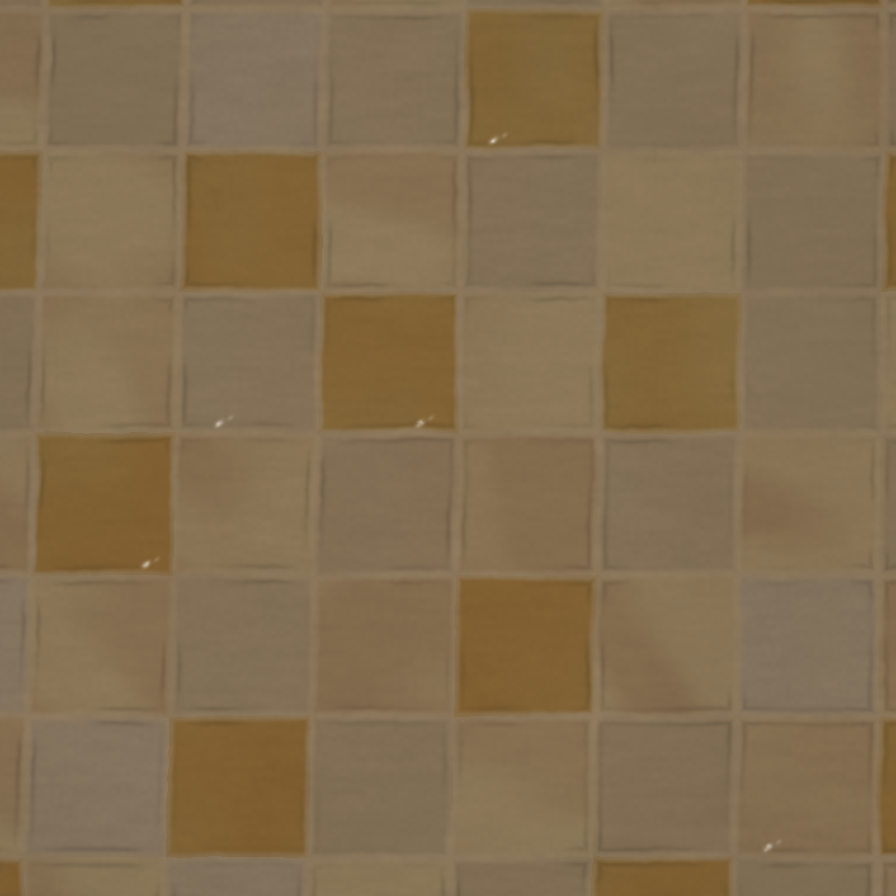
Write a Shadertoy shader that draws this texture.

```glsl
#define PITCH vec2(0.1573, 0.1578)
#define ORIGIN vec2(0.039, 0.043)
#define GROUT_HALF 0.029
#define GROUT_SOFT 0.022
#define WOBBLE 0.022
#define GRAIN 0.022
#define GLINTS 5

const vec3 GROUT    = vec3(0.545, 0.466, 0.356);
const vec3 GREY     = vec3(0.503, 0.434, 0.335);
const vec3 LAVENDER = vec3(0.515, 0.450, 0.368);
const vec3 CREAM    = vec3(0.542, 0.466, 0.345);
const vec3 TAN      = vec3(0.505, 0.412, 0.300);
const vec3 AMBER    = vec3(0.492, 0.365, 0.185);
const vec3 OLIVE    = vec3(0.503, 0.405, 0.235);

float hash(vec2 p) {
    vec3 q = fract(p.xyx * vec3(0.1031, 0.1030, 0.0973));
    q += dot(q, q.yzx + 33.33);
    return fract((q.x + q.y) * q.z);
}

float noise(vec2 p) {
    vec2 i = floor(p), f = fract(p);
    f = f * f * (3.0 - 2.0 * f);
    return mix(mix(hash(i), hash(i + vec2(1, 0)), f.x),
               mix(hash(i + vec2(0, 1)), hash(i + vec2(1, 1)), f.x), f.y);
}

bool onDiagonal(vec2 cell, float offset) {
    return mod(cell.x - 2.0 * cell.y - offset + 0.5, 5.0) < 1.0;
}

// Golden tiles follow two broken knight-move diagonals
bool isGolden(vec2 cell) {
    bool lower = onDiagonal(cell, 1.0) && cell.x + 1.5 * cell.y < 7.0;
    bool upper = onDiagonal(cell, 3.0) && cell.y > 2.5 && cell.x > -0.5;
    return lower || upper;
}

vec3 tileColor(vec2 cell, vec2 f) {
    float seed = hash(cell + 41.0);
    float tone = hash(cell + 87.0);
    float cloud = noise(f * 2.0 + seed * 60.0);

    if (isGolden(cell))
        return mix(AMBER, OLIVE, clamp(tone * 0.7 + 0.6 * (cloud - 0.3), 0.0, 1.0));

    // Pale stone at the ends of every sixth diagonal
    bool sixth = mod(cell.x + cell.y + 0.5, 6.0) < 1.0;
    if (sixth && (abs(cell.x - cell.y) > 3.5 || cell.x + cell.y < 0.5))
        return mix(LAVENDER, GREY, 0.35 * cloud);

    // Plain stone on a checkerboard that slips by one in the upper rows
    bool plain = mod(cell.x + cell.y + step(3.5, cell.y) + 0.5, 2.0) < 1.0;
    if (plain && !(sixth && cell.x < 3.5))
        return mix(GREY, TAN, 0.4 * tone * tone + 0.25 * cloud);

    // Marbled stone: soft bands, steeper or flatter from tile to tile
    float angle = mix(0.1, 1.9, seed);
    vec2 along = vec2(cos(angle), sin(angle));
    vec2 q = vec2(dot(f, along) * 2.3, dot(f, vec2(-along.y, along.x)) * 0.8);
    float band = smoothstep(0.2, 0.8, noise(q + seed * 90.0));
    float warmRow = step(abs(cell.y - 1.5), 0.6);
    return mix(TAN, CREAM, clamp(band * 0.9 + 0.25 - 0.35 * warmRow, 0.0, 1.0));
}

// Small bright chips sitting just above the grout lines
float glints(vec2 uv) {
    float light = 0.0;
    for (int i = 0; i < GLINTS; i++) {
        float k = float(i);
        vec2 c = fract(vec2(0.245, 0.535) + k * vec2(0.306, 0.26));
        c.y = ORIGIN.y + (round((c.y - ORIGIN.y) / PITCH.y) + 0.07) * PITCH.y;
        vec2 d = uv - c;
        d.x -= 0.5 * d.y;
        light += (0.5 + 0.7 * noise(uv * 260.0)) * exp(-dot(d, d) / 0.000014);
        d -= vec2(0.009, 0.006);
        light += 0.25 * exp(-dot(d, d) / 0.000009);
    }
    return min(light, 1.0);
}

void mainImage(out vec4 fragColor, in vec2 fragCoord) {
    vec2 uv = fragCoord / iResolution.xy;

    // Slightly skewed grid with hand-laid wobble
    vec2 grid = uv - ORIGIN;
    grid.x -= (uv.y - 0.5) * (0.027 - 0.018 * uv.x);
    grid /= PITCH;
    grid += WOBBLE * (vec2(noise(uv * 17.0), noise(uv * 17.0 + 30.0)) - 0.5);
    grid += 0.012 * (vec2(noise(uv * 75.0), noise(uv * 75.0 + 9.0)) - 0.5);
    vec2 cell = floor(grid), f = grid - cell;

    // Tile face, with a broken shadow along its rim
    vec2 toEdge = min(f, 1.0 - f);
    float d = min(toEdge.x, toEdge.y);
    vec3 color = tileColor(cell, f);
    float rim = exp(-pow((d - GROUT_HALF - 0.026) / 0.02, 2.0));
    color *= 1.0 - 0.1 * rim * smoothstep(0.3, 0.9, noise(grid * 3.0 + 12.0));

    // Grout, soft edged and worn thin in places
    float soft = max(GROUT_SOFT, 1.0 / (PITCH.x * iResolution.x));
    float grout = 1.0 - smoothstep(GROUT_HALF - soft, GROUT_HALF + soft, d);
    float wear = mix(0.45, 1.0, noise(grid * 2.3 + 5.0));
    color = mix(color, GROUT * (0.98 + 0.04 * noise(uv * 60.0)), grout * wear);

    // Brushed grain, wrinkles, cloudy light and darker borders
    float brush = noise(vec2(uv.x * 40.0 + uv.y * 12.0, uv.y * 170.0)) - 0.5;
    float speck = noise(uv * 190.0) - 0.5;
    float wrinkle = noise(vec2(uv.x * 16.0 - uv.y * 9.0, uv.y * 70.0)) - 0.5;
    color *= 1.0 + GRAIN * (brush + speck + wrinkle) + 0.03 * (noise(uv * 5.0) - 0.5);
    vec2 fromCenter = uv - 0.5;
    color *= 1.015 - 0.07 * dot(fromCenter, fromCenter);

    color = mix(color, vec3(0.90, 0.87, 0.82), 0.8 * glints(uv));
    fragColor = vec4(color, 1.0);
}
```
